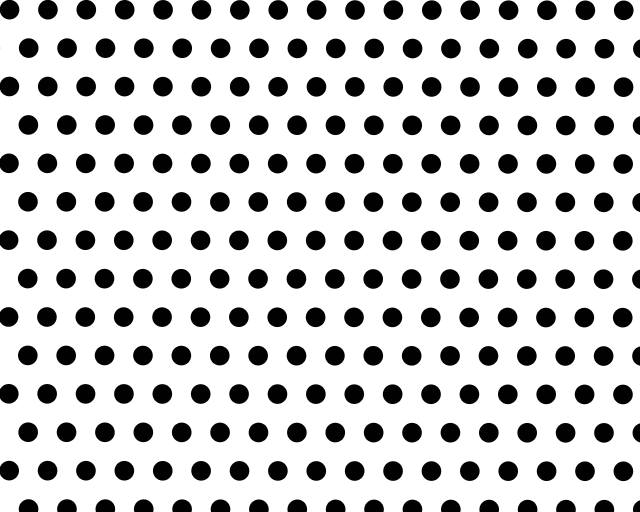
A WebGL 2 fragment shader for this pattern:

```glsl
#version 300 es
precision highp float;
// Polka dots: black discs on white in staggered rows, each odd row shifted
// by half a pitch. The nearest disc is found by rounding to the lattice;
// a faint tilt and a slow sideways drift of the rows keep it slightly uneven.

uniform vec2 u_resolution;
out vec4 outColor;

// Lengths are fractions of the canvas width, measured from the top left.
const vec2 PITCH = vec2(0.05998, 0.06002);
const vec2 FIRST_DOT = vec2(0.0141, 0.0151);
const float RADIUS = 0.01530;
const float STAGGER = 0.5;        // shift of odd rows, in pitches
const float TILT = 0.0011;        // drop of a row across the width
const float DRIFT = 0.0008;       // sideways wander of the rows
const float DRIFT_PERIOD = 15.0;  // rows per wander cycle
const float TAU = 6.28319;

const vec3 PAPER = vec3(1.0);
const vec3 INK = vec3(0.005);

// Signed distance to the nearest disc of the staggered lattice.
float dotDistance(vec2 p) {
    p -= FIRST_DOT;
    p.y -= TILT * p.x;
    float row = round(p.y / PITCH.y);
    p.x -= STAGGER * PITCH.x * mod(row, 2.0);
    p.x -= DRIFT * cos(TAU * row / DRIFT_PERIOD);
    vec2 cell = vec2(round(p.x / PITCH.x), row);
    return length(p - cell * PITCH) - RADIUS;
}

void main() {
    // Square units with y pointing down
    vec2 p = vec2(gl_FragCoord.x, u_resolution.y - gl_FragCoord.y) / u_resolution.x;

    // Edge smoothed over about one pixel
    float pixel = 1.0 / u_resolution.x;
    float ink = clamp(0.5 - dotDistance(p) / pixel, 0.0, 1.0);
    outColor = vec4(mix(PAPER, INK, ink), 1.0);
}
```
